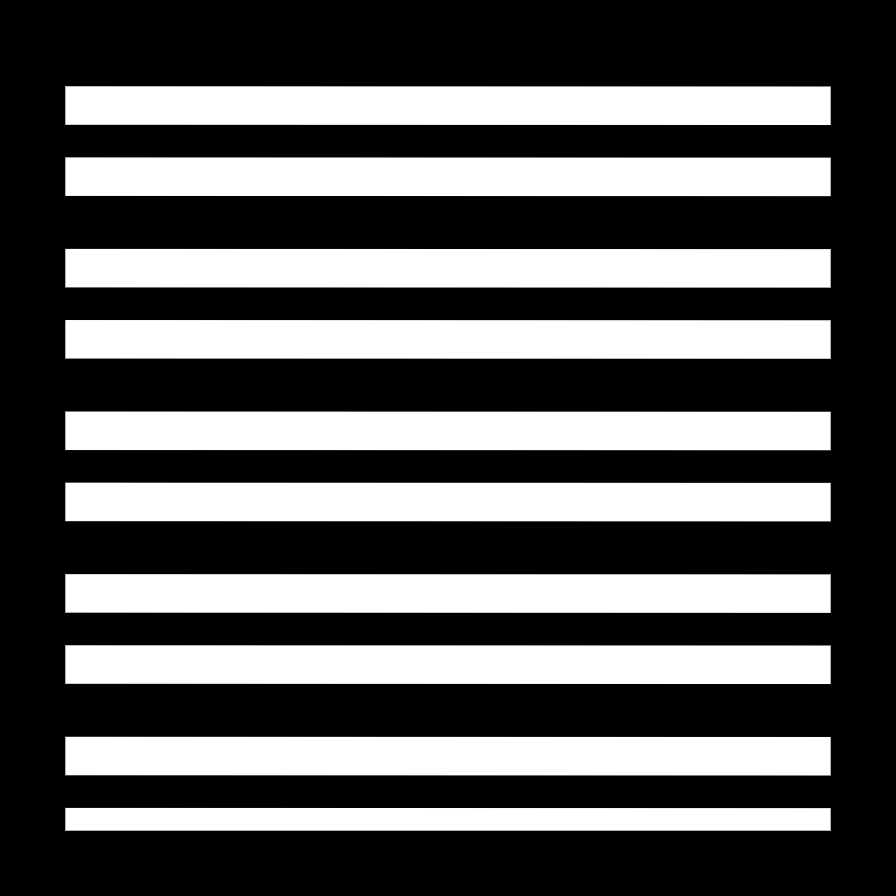
This pattern is drawn by a Shadertoy shader. Its source:

```glsl
// Five pairs of white horizontal bars on black, cropped by a square frame.

const vec3  GROUND_COLOR = vec3(0.0);
const vec3  BAR_COLOR    = vec3(1.0);
const float FRAME_HALF   = 0.4271;   // half side of the cropping square
const float PAIR_PERIOD  = 0.1815;   // spacing between pairs
const float FIRST_PAIR   = 0.1576;   // center of the top pair, from the top
const float BAR_OFFSET   = 0.0397;   // bar center from pair center
const float BAR_HALF     = 0.0215;   // half thickness of a bar
const float TILT         = 0.0003;   // slight slope of the bars

// Signed distance to the repeated pairs of bars.
float barPairs(vec2 p) {
    float depth = 0.5 - p.y - TILT * p.x;
    float local = mod(depth - FIRST_PAIR + 0.5 * PAIR_PERIOD, PAIR_PERIOD)
                - 0.5 * PAIR_PERIOD;
    return abs(abs(local) - BAR_OFFSET) - BAR_HALF;
}

// Signed distance to the axis-aligned square frame.
float squareFrame(vec2 p) {
    vec2 d = abs(p) - FRAME_HALF;
    return max(d.x, d.y);
}

void mainImage(out vec4 fragColor, in vec2 fragCoord) {
    // Centered coordinates; the short side spans one unit.
    float pixel = 1.0 / min(iResolution.x, iResolution.y);
    vec2 p = (fragCoord - 0.5 * iResolution.xy) * pixel;

    // Crop the bars and smooth the edge over one pixel.
    float dist = max(barPairs(p), squareFrame(p));
    float coverage = clamp(0.5 - dist / pixel, 0.0, 1.0);

    fragColor = vec4(mix(GROUND_COLOR, BAR_COLOR, coverage), 1.0);
}
```
